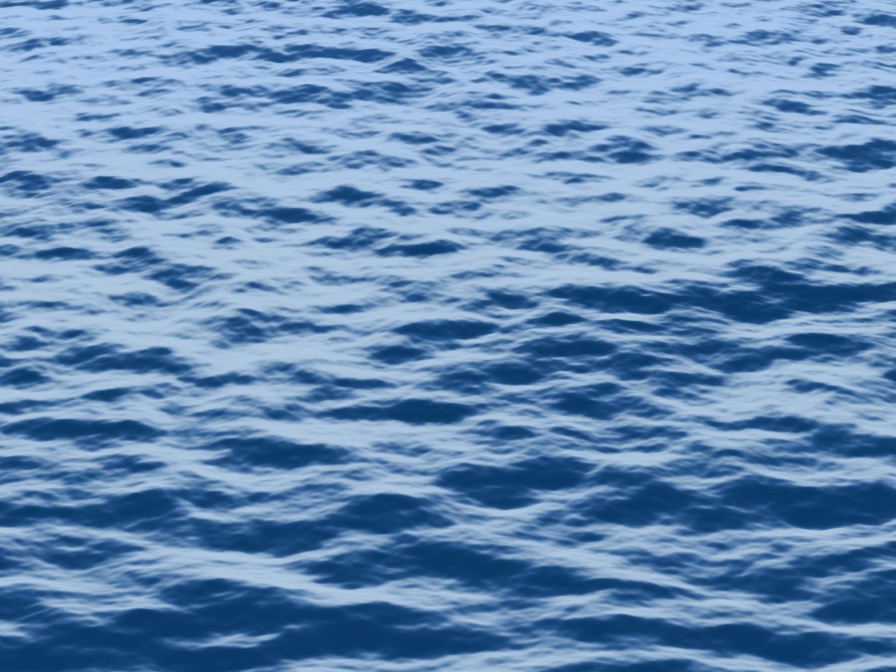
Give the GLSL for this texture, as a WebGL 2 fragment shader.

```glsl
#version 300 es
precision highp float;

uniform vec2 u_resolution;
out vec4 fragColor;

const float HORIZON = 1.45;
const vec2 RIPPLE_DENSITY = vec2(9.0, 26.0);
const float LEAN = 0.3;

vec2 hashGradient(vec2 cell) {
    vec3 h = fract(vec3(cell.xyx) * vec3(0.1031, 0.1030, 0.0973));
    h += dot(h, h.yzx + 33.33);
    float angle = 6.2832 * fract((h.x + h.y) * h.z);
    return vec2(cos(angle), sin(angle));
}

float gradientNoise(vec2 p) {
    vec2 i = floor(p), f = fract(p);
    vec2 w = f * f * f * (f * (f * 6.0 - 15.0) + 10.0);
    float a = dot(hashGradient(i), f);
    float b = dot(hashGradient(i + vec2(1, 0)), f - vec2(1, 0));
    float c = dot(hashGradient(i + vec2(0, 1)), f - vec2(0, 1));
    float d = dot(hashGradient(i + vec2(1, 1)), f - vec2(1, 1));
    return mix(mix(a, b, w.x), mix(c, d, w.x), w.y);
}

mat2 rotation(float angle) {
    float c = cos(angle), s = sin(angle);
    return mat2(c, s, -s, c);
}

// Sum of waves; octaves finer than a pixel fade out
float waveHeight(vec2 p, float footprint) {
    float height = 0.0, frequency = 0.45, steepness = 0.6, turn = 0.12;
    for (int i = 0; i < 5; i++) {
        float visible = 1.0 - smoothstep(0.25, 0.75, footprint * frequency);
        vec2 q = rotation(turn) * p * frequency + float(i) * vec2(17.3, 41.7);
        height += visible * steepness / frequency * gradientNoise(q);
        steepness = i == 0 ? 1.0 : steepness * 0.66;
        frequency *= 2.1;
        turn = -turn * 1.3;
    }
    return height;
}

// Crests lean toward the viewer, which sharpens their upper edges
vec2 leanCrests(vec2 p, float footprint) {
    vec2 q = p;
    for (int i = 0; i < 4; i++) {
        q.y = p.y - LEAN * waveHeight(q, footprint);
    }
    return q;
}

float facingSlope(vec2 p, float footprint) {
    float e = 0.05;
    vec2 offset = vec2(0.0, e);
    return (waveHeight(p + offset, footprint) - waveHeight(p - offset, footprint)) / (2.0 * e);
}

// Long swell with a crisp crest and a soft foot
float broadSwell(vec2 uv, vec2 center, vec2 size) {
    vec2 d = (uv - center) / size;
    d.y += 0.5 * d.x * d.x + 0.5 * gradientNoise(uv * vec2(9.0, 14.0));
    d.y *= d.y > 0.0 ? 2.2 : 0.9;
    return exp(-dot(d, d));
}

vec3 waterRamp(float tone) {
    vec3 color = vec3(0.04, 0.22, 0.40);
    float t = tone * 5.0;
    color = mix(color, vec3(0.15, 0.33, 0.54), clamp(t, 0.0, 1.0));
    color = mix(color, vec3(0.29, 0.46, 0.65), clamp(t - 1.0, 0.0, 1.0));
    color = mix(color, vec3(0.44, 0.58, 0.73), clamp(t - 2.0, 0.0, 1.0));
    color = mix(color, vec3(0.56, 0.68, 0.80), clamp(t - 3.0, 0.0, 1.0));
    return mix(color, vec3(0.68, 0.78, 0.88), clamp(t - 4.0, 0.0, 1.0));
}

void main() {
    vec2 uv = gl_FragCoord.xy / u_resolution.y;
    float aspect = u_resolution.x / u_resolution.y;

    // Perspective: ripples shrink toward a horizon above the canvas
    float depth = HORIZON - uv.y;
    vec2 surface = vec2((uv.x - 0.5 * aspect) / depth, -log(depth)) * RIPPLE_DENSITY + 60.0;
    float footprint = RIPPLE_DENSITY.y / (depth * u_resolution.y);

    // Faces turned to the viewer show deep water, the others reflect sky
    float slope = facingSlope(leanCrests(surface, footprint), footprint);
    slope += 0.9 * gradientNoise(uv * vec2(1.8, 5.0) + 7.0);
    slope += 1.3 * broadSwell(uv, vec2(0.82 * aspect, 0.56), vec2(0.36, 0.08));
    float skyBias = mix(-0.3, 0.95, smoothstep(0.0, 0.7, uv.y));
    float tone = 1.0 / (1.0 + exp(-2.4 * (skyBias - slope)));

    // Distance haze lifts the darks and cools the sky light
    float far = smoothstep(0.55, 1.0, uv.y);
    tone = mix(tone, 1.0, 0.14 * far);
    vec3 color = waterRamp(tone) + far * tone * vec3(-0.02, 0.0, 0.05);
    fragColor = vec4(color, 1.0);
}
```
